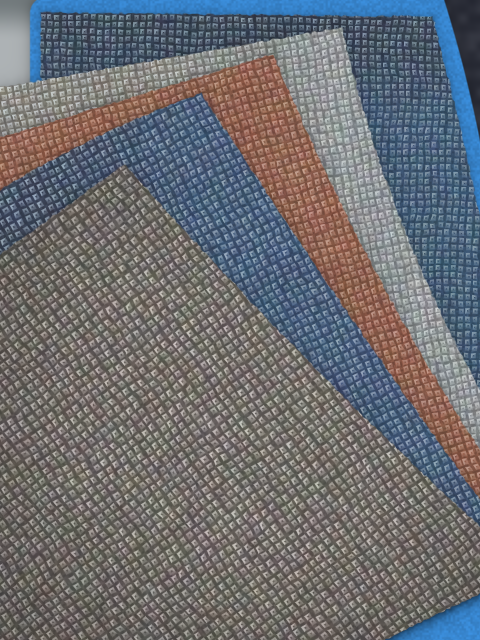
Give the GLSL for this texture, as a WebGL 1 fragment shader.

```glsl
precision highp float;
// Five woven cloth swatches fanned out over a blue felt mat.

uniform vec2 u_resolution;

float hash(vec2 p) {
  vec3 q = fract(vec3(p.xyx) * 0.1031);
  q += dot(q, q.yzx + 33.33);
  return fract((q.x + q.y) * q.z);
}

float noise(vec2 p) {
  vec2 i = floor(p), f = fract(p);
  f = f * f * (3.0 - 2.0 * f);
  return mix(mix(hash(i), hash(i + vec2(1.0, 0.0)), f.x),
             mix(hash(i + vec2(0.0, 1.0)), hash(i + vec2(1.0, 1.0)), f.x), f.y);
}

// Signed distance to a bowed edge running clockwise, positive inside.
float edge(vec2 p, vec2 a, vec2 b, float bow) {
  vec2 d = b - a;
  float t = clamp(dot(p - a, d) / dot(d, d), 0.0, 1.0);
  return dot(p - a, vec2(-d.y, d.x)) / length(d) + bow * 4.0 * t * (1.0 - t);
}

// Grid of small bright loops on a darker ground.
vec3 weave(vec2 p, vec2 along, float cell, vec3 ground, vec3 thread, float seed) {
  vec2 axis = normalize(along);
  vec2 q = vec2(dot(p, axis), dot(p, vec2(-axis.y, axis.x))) / cell;
  q += 0.5 * vec2(noise(p * 1.7 + seed), noise(p * 1.7 + seed + 40.0));
  q += 0.22 * vec2(noise(q * 0.9 + 7.0), noise(q * 0.9 + 31.0));
  vec2 id = floor(q), f = fract(q) - 0.5;
  float r = hash(id + seed * 17.0);
  float soft = 0.1 + 3.84 / u_resolution.y / cell;
  f += (vec2(r, hash(id + 71.0)) - 0.5) * 0.16;

  // Narrow square loop, open towards one corner
  float box = max(abs(f.x) * 1.1, abs(f.y));
  float loop = 1.0 - smoothstep(0.04, 0.04 + soft, abs(box - 0.22));
  loop *= 0.4 + 0.6 * smoothstep(-0.25, 0.2, -f.y - f.x * (r * 2.4 - 0.8));
  float gap = smoothstep(0.3, 0.5, box);

  vec3 tint = vec3(noise(q * 0.7 + 5.0), noise(q * 0.7 + 19.0), noise(q * 0.7 + 43.0)) - 0.5;
  vec3 c = ground * (1.0 - 0.1 * gap) * (0.87 + 0.26 * noise(q * 4.0));
  c = mix(c, thread, loop * (0.6 + 0.35 * r)) + tint * 0.035;
  // Uneven yarn across and along the cloth
  float streak = noise(q * vec2(0.12, 1.3) + seed) + noise(q * vec2(1.3, 0.12));
  return c * (0.95 + 0.05 * streak);
}

// Lay a sheet with a soft contact shadow around it.
vec3 lay(vec3 below, vec3 cloth, float d) {
  float px = 7.68 / u_resolution.y;
  below *= 1.0 - 0.15 * exp(-max(-d, 0.0) * 16.0);
  return mix(below, cloth, smoothstep(-px, px, d));
}

void main() {
  // Canvas is 5.76 by 7.68 units with y pointing down
  vec2 uv = gl_FragCoord.xy / u_resolution;
  vec2 p = vec2(uv.x * 5.76, (1.0 - uv.y) * 7.68);
  float fray = (noise(p * 22.0) - 0.5) * 0.025;

  // Table: pale on the left, dark on the right
  vec3 col = mix(vec3(0.68, 0.7, 0.71), vec3(0.45, 0.48, 0.49), smoothstep(0.5, 0.0, p.y));
  col = mix(col, vec3(0.14, 0.15, 0.19) + 0.08 * noise(p * 9.0), step(3.0, p.x));

  // Felt mat with rounded corners
  vec2 corner = max(vec2(0.56, 0.16) - p, 0.0);
  float mat = min(0.2 - length(corner), edge(p, vec2(5.33, 0.0), vec2(5.8, 1.9), 0.03));
  vec3 felt = vec3(0.22, 0.53, 0.82) * (0.92 + 0.16 * noise(p * 38.0));
  col = lay(col, felt, mat);

  // Shared cut at the lower right, leaving bare felt
  float cut = edge(p, vec2(5.76, 7.12), vec2(4.6, 7.68), 0.0) + fray;

  // Navy sheet at the back
  float d = min(edge(p, vec2(0.48, 0.15), vec2(5.19, 0.2), 0.0),
                edge(p, vec2(5.19, 0.2), vec2(5.82, 2.9), 0.02));
  d = min(d, p.x - 0.49);
  vec3 navy = mix(vec3(0.22, 0.26, 0.32), vec3(0.24, 0.34, 0.45), smoothstep(0.2, 1.6, p.y));
  col = lay(col, weave(p, vec2(1.0, 0.02), 0.086, navy, vec3(0.55, 0.63, 0.69), 1.0),
            min(d + fray, cut));

  // Cream sheet
  d = min(edge(p, vec2(0.0, 1.05), vec2(4.1, 0.33), 0.0),
          edge(p, vec2(4.1, 0.33), vec2(5.76, 4.68), -0.16));
  vec3 cream = mix(vec3(0.51, 0.5, 0.47), vec3(0.55, 0.57, 0.58), smoothstep(1.0, 4.5, p.x));
  col = lay(col, weave(p, vec2(4.1, -0.75), 0.088, cream, vec3(0.8, 0.82, 0.82), 2.0),
            min(d + fray, cut));

  // Rust sheet
  d = min(edge(p, vec2(0.0, 1.65), vec2(3.28, 0.65), 0.0),
          edge(p, vec2(3.28, 0.65), vec2(5.76, 5.4), -0.12));
  col = lay(col, weave(p, vec2(3.28, -1.0), 0.091, vec3(0.55, 0.36, 0.29),
                       vec3(0.77, 0.62, 0.56), 3.0), min(d + fray, cut));

  // Indigo sheet
  d = min(edge(p, vec2(0.0, 2.28), vec2(2.42, 1.12), 0.07),
          edge(p, vec2(2.42, 1.12), vec2(5.76, 6.0), -0.04));
  vec3 indigo = mix(vec3(0.24, 0.28, 0.36), vec3(0.25, 0.34, 0.46), smoothstep(0.3, 2.6, p.x));
  col = lay(col, weave(p, vec2(2.42, -1.2), 0.096, indigo, vec3(0.6, 0.67, 0.74), 4.0),
            min(d + fray, cut));

  // Brown sheet in front
  d = min(edge(p, vec2(0.0, 3.05), vec2(1.5, 1.97), 0.0),
          edge(p, vec2(1.5, 1.97), vec2(5.76, 6.32), -0.08));
  vec3 brown = weave(p, vec2(1.5, -1.08), 0.102, vec3(0.385, 0.365, 0.345),
                     vec3(0.75, 0.73, 0.71), 5.0);
  brown *= 1.05 - 0.2 * smoothstep(1.6, 4.6, length(p - vec2(3.2, 4.7)));
  col = lay(col, brown, min(d + fray, cut));

  gl_FragColor = vec4(clamp(col, 0.0, 1.0), 1.0);
}
```
